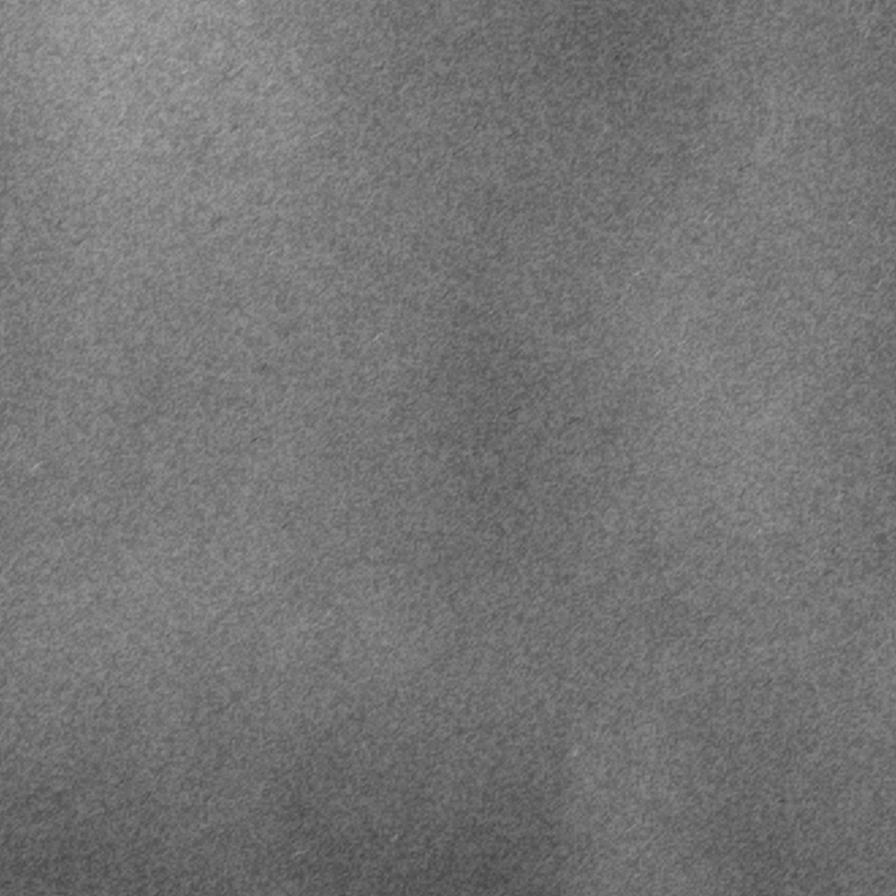
A Shadertoy shader for this texture:

```glsl
// Worn grey suede: soft vertical clouds of light, fine nap grain and sparse slanted flecks.

const vec3 BASE_GREY = vec3(0.452);
const float CLOUD_STRENGTH = 0.085;
const float GRAIN_STRENGTH = 0.185;
const float GRAIN_SCALE = 330.0;
const float FLECK_CELLS = 34.0;
const float FLECK_SHARE = 0.16;
const float FLECK_STRENGTH = 0.055;
const float NAP_ANGLE = 0.75;

float hash(vec2 p) {
    vec3 q = fract(vec3(p.xyx) * 0.1031);
    q += dot(q, q.yzx + 33.33);
    return fract((q.x + q.y) * q.z);
}

float noise(vec2 p) {
    vec2 cell = floor(p);
    vec2 f = fract(p);
    f = f * f * (3.0 - 2.0 * f);
    float low = mix(hash(cell), hash(cell + vec2(1, 0)), f.x);
    float high = mix(hash(cell + vec2(0, 1)), hash(cell + vec2(1, 1)), f.x);
    return mix(low, high, f.y);
}

float fbm(vec2 p) {
    float sum = 0.0;
    float weight = 0.5;
    for (int i = 0; i < 4; i++) {
        sum += weight * (noise(p) - 0.5);
        p = mat2(0.8, 0.6, -0.6, 0.8) * p * 2.03 + 17.0;
        weight *= 0.5;
    }
    return sum;
}

mat2 rotation(float angle) {
    float c = cos(angle);
    float s = sin(angle);
    return mat2(c, -s, s, c);
}

// Soft elliptical pool of light.
float glow(vec2 p, vec2 center, vec2 radius) {
    vec2 d = (p - center) / radius;
    return exp(-dot(d, d));
}

// Broad uneven lighting, with two softly creased vertical borders.
float lighting(vec2 uv) {
    vec2 p = uv + 0.07 * vec2(fbm(uv * 5.0 + 3.0), fbm(uv * 5.0 + 41.0));
    float light = 0.095 * glow(p, vec2(0.17, 0.98), vec2(0.20, 0.16));
    light += 0.045 * glow(p, vec2(0.08, 0.66), vec2(0.24, 0.32));
    light += 0.050 * glow(p, vec2(0.80, 0.56), vec2(0.14, 0.24));
    light += 0.030 * glow(p, vec2(0.24, 0.33), vec2(0.17, 0.12));
    light -= 0.040 * glow(p, vec2(0.67, 0.90), vec2(0.13, 0.20));
    light -= 0.025 * glow(p, vec2(0.52, 0.47), vec2(0.12, 0.22));
    light -= 0.085 * (1.0 - smoothstep(-0.05, 0.33, p.y)) * (1.0 - 0.45 * smoothstep(0.58, 0.72, p.x));
    float lowerCrease = smoothstep(0.60, 0.645, p.x) * (1.0 - smoothstep(0.64, 0.85, p.x));
    light += 0.035 * lowerCrease * glow(p, vec2(0.65, 0.12), vec2(0.3, 0.12));
    float upperCrease = smoothstep(0.82, 0.86, p.x) * (1.0 - smoothstep(0.86, 1.0, p.x));
    light += 0.030 * upperCrease * glow(p, vec2(0.86, 0.84), vec2(0.2, 0.13));
    return light;
}

// Fine fibres: two crisp layers plus a coarser, slanted one.
float grain(vec2 uv) {
    vec2 nap = rotation(NAP_ANGLE) * uv;
    float fine = noise(uv * GRAIN_SCALE) - 0.5;
    float fibre = noise(nap * GRAIN_SCALE * vec2(0.55, 1.0) + 71.0) - 0.5;
    float coarse = noise(nap * GRAIN_SCALE * vec2(0.3, 0.5) + 29.0) - 0.5;
    float worn = glow(uv, vec2(0.24, 0.91), vec2(0.16, 0.09));
    return 0.48 * fine + 0.42 * fibre + (0.15 + 0.25 * worn) * coarse;
}

// Short scratches and pits, one possible mark per cell.
float flecks(vec2 uv) {
    vec2 p = uv * FLECK_CELLS;
    vec2 home = floor(p);
    float sum = 0.0;
    for (int y = -1; y <= 1; y++) {
        for (int x = -1; x <= 1; x++) {
            vec2 cell = home + vec2(x, y);
            vec2 center = cell + vec2(hash(cell + 11.0), hash(cell + 57.0));
            float angle = NAP_ANGLE + 0.8 * (hash(cell + 83.0) - 0.5);
            vec2 d = rotation(angle) * (p - center);
            float halfLength = mix(0.06, 0.24, hash(cell + 131.0));
            d.x = max(abs(d.x) - halfLength, 0.0);
            float mark = 1.0 - smoothstep(0.01, 0.09, length(d));
            float tone = hash(cell + 173.0) < 0.5 ? -1.0 : 1.0;
            sum += tone * mark * step(hash(cell + 211.0), FLECK_SHARE);
        }
    }
    return sum;
}

void mainImage(out vec4 fragColor, in vec2 fragCoord) {
    vec2 uv = fragCoord / iResolution.xy;
    float clouds = fbm(uv * vec2(7.0, 4.0) + 9.0);
    float mottling = fbm(uv * vec2(22.0, 26.0) + 63.0);
    float shade = lighting(uv) + CLOUD_STRENGTH * clouds + 0.03 * mottling;
    float patchiness = 0.5 + noise(uv * 14.0 + 101.0);
    shade += GRAIN_STRENGTH * grain(uv);
    shade += FLECK_STRENGTH * patchiness * flecks(uv);
    fragColor = vec4(clamp(BASE_GREY + shade, 0.0, 1.0), 1.0);
}
```
